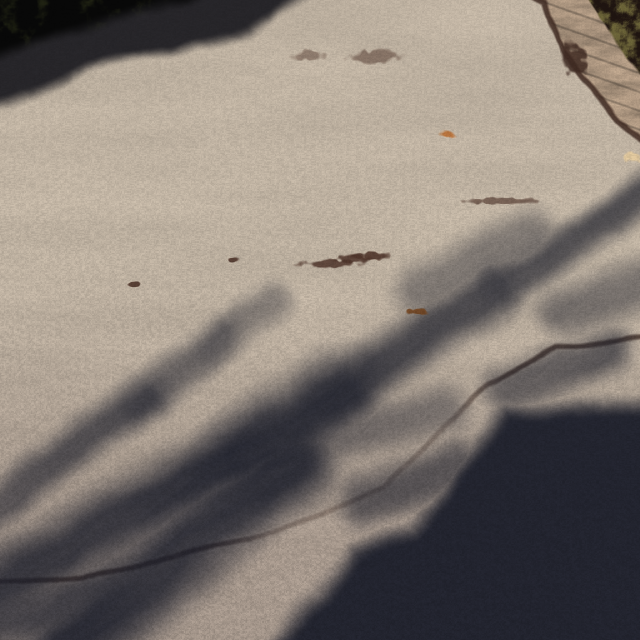
A WebGL 2 fragment shader for this texture:

```glsl
#version 300 es
precision highp float;
// A sunlit asphalt path with soft diagonal tree shadows, a brick kerb and fallen debris.
uniform vec2 u_resolution;
out vec4 fragColor;

const vec3 SUNLIT = vec3(.745, .695, .63);
const vec3 SUNLIT_NEAR = vec3(.64, .585, .54);
const vec3 SHADE = vec3(.125, .135, .18);
const vec3 BARK = vec3(.3, .2, .16);
const vec3 LEAF = vec3(.72, .43, .2);
const vec3 STRAW = vec3(.87, .77, .6);

// Curves run left to right across the canvas
const vec2 CRACK[7] = vec2[7](vec2(-.1, .09), vec2(.13, .095), vec2(.43, .167),
    vec2(.6, .24), vec2(.76, .395), vec2(.87, .457), vec2(1.1, .485));
const vec2 TREE[7] = vec2[7](vec2(-.1, -.54), vec2(.5, .07), vec2(.55, .145),
    vec2(.64, .17), vec2(.7, .25), vec2(.785, .365), vec2(1.1, .38));
const vec2 HEDGE[7] = vec2[7](vec2(-.1, .8), vec2(0, .83), vec2(.06, .85),
    vec2(.17, .9), vec2(.27, .91), vec2(.39, .95), vec2(1.1, 1.37));
const vec2 KERB[7] = vec2[7](vec2(-.1, 1.5), vec2(.853, 1), vec2(.879, .922),
    vec2(.911, .876), vec2(.964, .811), vec2(1, .78), vec2(1.1, .7));

float hash(vec2 p) { return fract(sin(dot(p, vec2(127.1, 311.7))) * 43758.5); }

float noise(vec2 p) {
    vec2 i = floor(p), f = fract(p), e = vec2(1, 0);
    f = f * f * (3. - 2. * f);
    return mix(mix(hash(i), hash(i + e), f.x),
               mix(hash(i + e.yx), hash(i + e.xx), f.x), f.y);
}

float fbm(vec2 p) {
    float sum = 0., amp = .53;
    for (int i = 0; i < 4; i++) { sum += amp * noise(p); p = p * 2.03 + 7.1; amp *= .5; }
    return sum;
}

float segment(vec2 p, vec2 a, vec2 b) {
    vec2 d = b - a;
    return length(p - a - d * clamp(dot(p - a, d) / dot(d, d), 0., 1.));
}

// Signed distance to a curve, positive above it
float curve(vec2 p, vec2 k[7]) {
    float dist = 9., side = 1.;
    for (int i = 0; i < 6; i++) {
        vec2 a = k[i], b = k[i + 1];
        dist = min(dist, segment(p, a, b));
        if (p.x >= a.x && p.x < b.x)
            side = p.y < mix(a.y, b.y, (p.x - a.x) / (b.x - a.x)) ? -1. : 1.;
    }
    return dist * side;
}

// Adds the soft shadow of one branch
void branch(inout float s, vec2 p, vec2 a, vec2 b, float r, float dark) {
    float k = dark * (1. - smoothstep(.2 * r, 1.65 * r, segment(p, a, b)));
    s = max(s, k) + .4 * min(s, k) * (1. - max(s, k));
}

// Ragged flat twig, leaf or stain
void mark(inout vec3 col, vec2 p, vec2 center, vec2 size, vec3 tint, float alpha) {
    float d = length((p - center) / size) + .8 * noise(p * 130.) - .4;
    col = mix(col, tint, alpha * (1. - smoothstep(.6, 1.2, d)));
}

float branches(vec2 p) {
    float s = 0.;
    branch(s, p, vec2(1.02, .7), vec2(.78, .545), .03, .7);
    branch(s, p, vec2(.78, .545), vec2(.52, .385), .041, .78);
    branch(s, p, vec2(.54, .395), vec2(.37, .28), .055, .88);
    branch(s, p, vec2(.38, .29), vec2(-.02, .075), .051, .84);
    branch(s, p, vec2(.46, .28), vec2(.1, -.01), .06, .88);
    branch(s, p, vec2(.16, .06), vec2(-.05, .03), .057, .75);
    branch(s, p, vec2(.43, .53), vec2(.33, .46), .03, .36);
    branch(s, p, vec2(.35, .475), vec2(.22, .375), .032, .5);
    branch(s, p, vec2(.23, .38), vec2(-.02, .2), .034, .64);
    branch(s, p, vec2(.83, .63), vec2(.66, .55), .038, .42);
    branch(s, p, vec2(1.02, .56), vec2(.88, .515), .038, .45);
    branch(s, p, vec2(.95, .455), vec2(.79, .39), .033, .58);
    branch(s, p, vec2(.7, .36), vec2(.54, .32), .035, .42);
    branch(s, p, vec2(.72, .27), vec2(.57, .22), .04, .55);
    // Streaks along the fall of the light
    return s * (.8 + .4 * fbm(vec2(dot(p, vec2(3, 2)), dot(p, vec2(-10, 15)))));
}

void main() {
    vec2 uv = gl_FragCoord.xy / u_resolution;
    vec2 wob = uv + .022 * (vec2(fbm(uv * 13.), fbm(uv * 13. + 40.)) - .5);
    // Asphalt, crack and twigs
    vec3 col = mix(SUNLIT_NEAR, SUNLIT, smoothstep(.1, .65, uv.y));
    col *= .95 + .1 * fbm(uv * vec2(4, 22));
    float wear = mix(.3, .75, smoothstep(.12, .25, abs(uv.x - .56)));
    col = mix(col, BARK * .7, wear * (1. - smoothstep(.001, .007, abs(curve(mix(uv, wob, .5), CRACK)))));
    mark(col, uv, vec2(.515, .588), vec2(.046, .006), BARK, .85);
    mark(col, uv, vec2(.552, .595), vec2(.025, .006), BARK, .85);
    mark(col, uv, vec2(.58, .6), vec2(.03, .006), BARK, .9);
    mark(col, uv, vec2(.785, .686), vec2(.065, .005), BARK, .65);
    mark(col, uv, vec2(.478, .913), vec2(.025, .008), BARK, .45);
    mark(col, uv, vec2(.587, .911), vec2(.037, .01), BARK, .5);
    mark(col, uv, vec2(.365, .594), vec2(.01, .004), BARK, .9);
    mark(col, uv, vec2(.209, .556), vec2(.01, .004), BARK, .9);
    // Kerb bricks, seam and verge
    float kerb = curve(wob, KERB), joint = abs(fract((uv.y + .35 * uv.x) * 34.) - .5);
    vec3 brick = vec3(.7, .61, .52) * (.75 + .4 * fbm(uv * vec2(25, 90)));
    col = mix(col, brick * (1. - .25 * smoothstep(.38, .5, joint)), smoothstep(-.002, .002, kerb));
    col = mix(col, BARK * .8, .85 - .85 * smoothstep(.002, .007, abs(kerb)));
    mark(col, wob, vec2(.898, .91), vec2(.02, .027), BARK * .8, .85);
    vec3 soil = mix(BARK * .4, vec3(.42, .39, .22), smoothstep(.3, .75, fbm(uv * 75.)));
    col = mix(col, soil, smoothstep(-.004, .004, wob.y - .88 + (wob.x - 1.) * 1.5));
    // Tree and hedge shadows
    float shade = max(branches(wob), 1. - smoothstep(-.025, .022, curve(wob, TREE)));
    col = mix(col, SHADE + .06 * (col - .5), shade);
    col = mix(col, vec3(.15, .145, .16), smoothstep(-.008, .018, curve(wob, HEDGE)));
    vec3 foliage = mix(vec3(.03), vec3(.12, .13, .07), smoothstep(.5, .85, fbm(uv * 45.)));
    col = mix(col, foliage, smoothstep(-.015, .015, wob.y - .915 - .3 * wob.x));
    // Bright leaves
    mark(col, uv, vec2(.698, .79), vec2(.013, .006), LEAF, .9);
    mark(col, uv, vec2(.652, .513), vec2(.017, .005), LEAF * .6, .9);
    mark(col, uv, vec2(.99, .755), vec2(.015, .008), STRAW, .9);
    // Stone grain, coarser towards the viewer
    float grain = noise(uv * vec2(260, 330)) + hash(floor(uv * 512.)) - 1.;
    fragColor = vec4(col * (1. + grain * mix(.11, .06, uv.y)), 1);
}
```
